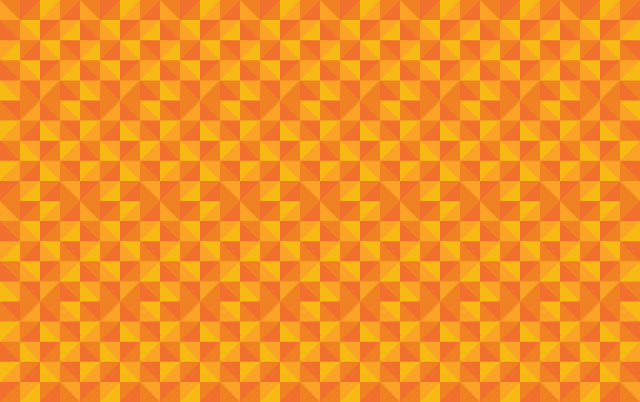
Give the GLSL for this pattern, as a WebGL 2 fragment shader.

```glsl
#version 300 es
precision highp float;
// Checkerboard of warm squares, each cut by a diagonal into two flat tones.
// A 4 x 10 square tile is folded by a glide and a flip into ten base squares;
// pinwheels appear where four diagonals meet. Edges are supersampled.

uniform vec2 u_resolution;
out vec4 fragColor;

const vec2 SQUARES = vec2(32.0, 20.0);   // squares across and down
const vec2 TILE = vec2(4.0, 10.0);       // squares in one repeat
const int SAMPLES = 4;                   // samples per pixel side

const vec3 RED    = vec3(0.95, 0.44, 0.18);
const vec3 ORANGE = vec3(0.94, 0.51, 0.14);
const vec3 AMBER  = vec3(0.98, 0.64, 0.15);
const vec3 YELLOW = vec3(0.97, 0.73, 0.08);

// Per base square: bit 0 = rising diagonal, bit 1 = first tone lies on top.
const int CUTS[10] = int[10](0, 3, 1, 1,  0, 0, 3, 3,  3, 1);

// Folds a position (y pointing down) into the ten base squares.
vec2 foldTile(vec2 p) {
    vec2 q = mod(p, TILE);
    // The lower half is the upper half, mirrored and shifted.
    if (q.y >= 5.0) q = vec2(mod(2.0 - q.x, TILE.x), q.y - 5.0);
    // The rest mirrors vertically, two squares over.
    if (q.y >= 3.0 || (q.y >= 2.0 && q.x >= 2.0))
        q = vec2(mod(q.x + 2.0, TILE.x), 5.0 - q.y);
    return q;
}

// True above the diagonal of a unit square.
bool aboveCut(vec2 f, bool rising) {
    return rising ? f.x + f.y < 1.0 : f.x > f.y;
}

vec3 squareColor(vec2 q) {
    ivec2 cell = ivec2(floor(q));
    int index = clamp(cell.x + 4 * cell.y, 0, 9);
    int cut = CUTS[index];
    bool isLight = ((cell.x + cell.y) & 1) == 0;
    bool isMixed = index == 0;           // pinwheel blade: amber and orange
    vec3 first = isLight ? AMBER : RED;
    vec3 second = isLight && !isMixed ? YELLOW : ORANGE;
    bool onTop = aboveCut(fract(q), (cut & 1) == 1);
    return onTop == ((cut & 2) == 2) ? first : second;
}

void main() {
    vec3 sum = vec3(0.0);
    for (int j = 0; j < SAMPLES; j++) {
        for (int i = 0; i < SAMPLES; i++) {
            vec2 offset = (vec2(i, j) + 0.5) / float(SAMPLES) - 0.5;
            vec2 uv = (gl_FragCoord.xy + offset) / u_resolution;
            vec2 p = vec2(uv.x, 1.0 - uv.y) * SQUARES;
            sum += squareColor(foldTile(p));
        }
    }
    fragColor = vec4(sum / float(SAMPLES * SAMPLES), 1.0);
}
```
